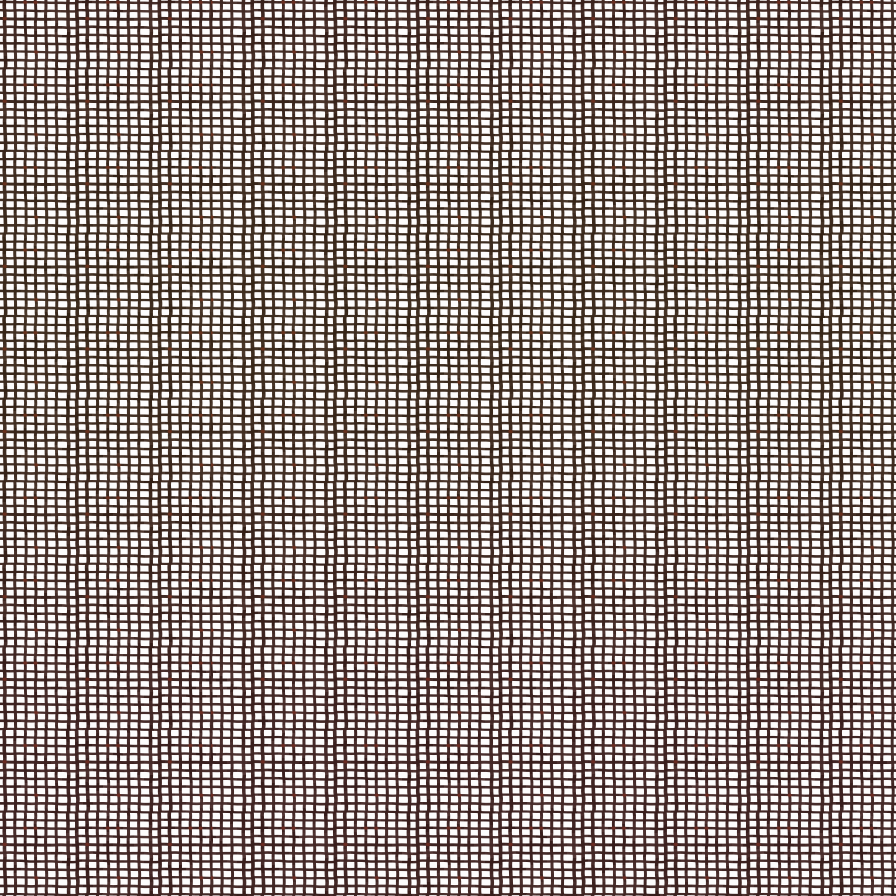
A WebGL 1 fragment shader for this texture:

```glsl
precision highp float;
// Open woven mesh of dark brown strands over white, in a repeating 8 by 10 block.

uniform vec2 u_resolution;

const vec2 GRID = vec2(86.8, 108.5);       // strands across and down the canvas
const vec2 PHASE = vec2(0.03, 0.30);       // offset of the grid, in cells
const vec2 BLOCK = vec2(8.0, 10.0);        // cells in one repeating block
const vec2 HALF_WIDTH = vec2(0.152, 0.158);// strand half widths, in cells
const vec2 TILT = vec2(0.10, 0.12);        // drift over a block, jogs at its seam
const float SEAM_GAIN = 1.35;              // widening of the seam strand
const float PAIR_SHIFT = 0.16;             // last strand leans toward the seam
const float SLIP_X = 0.235;                // left of this the seam slips one strand
const float WANDER = 0.09;                 // unevenness along a strand
const float WIDTH_VARIATION = 0.05;
const float SPECK_CHANCE = 0.035;
const vec2 MAIN_SPECK = vec2(4.0, 8.0);    // cell of the regular rust speck
const float TINT_STRENGTH = 0.022;

const vec3 PAPER = vec3(0.992, 0.990, 0.990);
const vec3 BROWN_DEEP = vec3(0.20, 0.115, 0.085);
const vec3 BROWN_LIGHT = vec3(0.325, 0.230, 0.200);
const vec3 RUST = vec3(0.46, 0.19, 0.12);

float hash(vec2 p) {
  vec3 q = fract(vec3(p.xyx) * 0.1031);
  q += dot(q, q.yzx + 33.33);
  return fract((q.x + q.y) * q.z);
}

// Smooth sideways drift along one strand, wrapping with the block.
float wander(float strand, float along, float period) {
  float i = floor(along);
  float a = hash(vec2(strand, mod(i, period)));
  float b = hash(vec2(strand, mod(i + 1.0, period)));
  return mix(a, b, smoothstep(0.0, 1.0, along - i)) - 0.5;
}

// Antialiased coverage of a strand; pixel is the pixel size in cells.
float strand(float dist, float halfWidth, float pixel) {
  return clamp((halfWidth - abs(dist)) / pixel + 0.5, 0.0, 1.0);
}

void main() {
  vec2 uv = gl_FragCoord.xy / u_resolution;
  vec2 pixel = GRID / u_resolution;

  // Grid position, with a slight tilt that restarts at every block
  vec2 p = uv * GRID + PHASE;
  p.x += 1.0 - step(SLIP_X, uv.x);
  vec2 inBlock = fract((p - 0.5) / BLOCK);
  p += TILT * (inBlock.yx - 0.5);
  vec2 cell = mod(floor(p), BLOCK);
  vec2 fromCentre = fract(p) - 0.5;

  // Strand centres and widths
  float isSeam = 1.0 - step(0.5, cell.x);
  float isPaired = step(BLOCK.x - 1.5, cell.x);
  vec2 drift = WANDER * vec2(wander(cell.x + 17.0, p.y, BLOCK.y),
                             wander(cell.y + 53.0, p.x, BLOCK.x));
  drift.x += PAIR_SHIFT * isPaired;
  vec2 variation = vec2(hash(vec2(cell.x, 71.0)), hash(vec2(cell.y, 97.0))) - 0.5;
  vec2 halfWidth = HALF_WIDTH + WIDTH_VARIATION * variation;
  halfWidth.x *= mix(1.0, SEAM_GAIN, isSeam);

  float upright = strand(fromCentre.x - drift.x, halfWidth.x, pixel.x);
  float level = strand(fromCentre.y - drift.y, halfWidth.y, pixel.y);
  float cover = 1.0 - (1.0 - upright) * (1.0 - level);

  // Brown shade per cell, darker at crossings and on the seam
  float shade = mix(hash(cell + 5.0), hash(floor(p) + 131.0), 0.35);
  shade *= 1.0 - 0.35 * upright * level - 0.25 * isSeam * upright;
  vec3 brown = mix(BROWN_DEEP, BROWN_LIGHT, shade);

  // Rust specks at some crossings
  vec2 offMain = abs(cell - MAIN_SPECK);
  float isMain = 1.0 - step(0.5, max(offMain.x, offMain.y));
  float hasSpeck = max(isMain, step(1.0 - SPECK_CHANCE, hash(cell + 211.0)));
  float speck = hasSpeck * (1.0 - smoothstep(0.12, 0.30, length(fromCentre)));
  brown = mix(brown, RUST, 0.75 * speck);

  // Faint green above the middle, plum toward the ends
  float tint = cos(5.7 * (uv.y - 0.66));
  brown += TINT_STRENGTH * tint * vec3(-0.3, 0.6, -0.5);

  gl_FragColor = vec4(mix(PAPER, brown, cover), 1.0);
}
```
